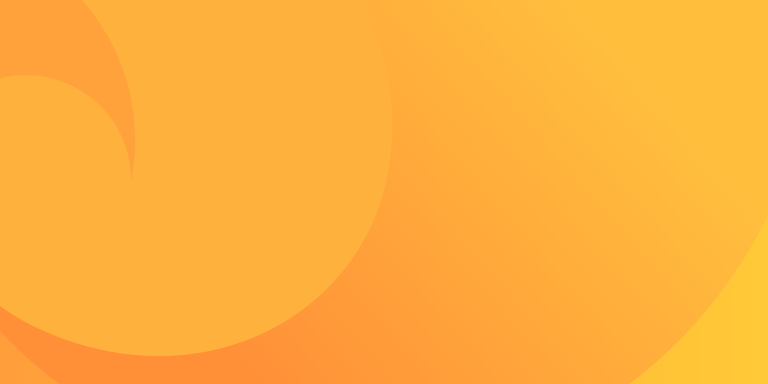
A Shadertoy shader for this background:

```glsl
// Warm orange background: a large gradient disc under a flat curl with a crescent notch.
#define DISC_CENTER vec2(0.896, 0.979)
#define DISC_RADIUS 1.229
#define CURL_CENTER vec2(0.344, 0.674)
#define CURL_WIDE 0.677
#define CURL_NARROW 0.583
#define CRESCENT_OUTER vec3(-0.198, 0.635, 0.550)
#define CRESCENT_INNER vec3(0.068, 0.531, 0.273)
#define CRESCENT_TIP 0.513
#define GRADIENT_DIRECTION vec2(0.75, 0.66)

const vec3 EMBER = vec3(1.0, 0.565, 0.22);
const vec3 GOLD = vec3(1.0, 0.75, 0.24);
const vec3 CURL_COLOR = vec3(1.0, 0.695, 0.24);
const vec3 CRESCENT_COLOR = vec3(1.0, 0.637, 0.235);
const vec3 BACK_LEFT = vec3(1.0, 0.62, 0.23);
const vec3 BACK_RIGHT = vec3(1.0, 0.79, 0.215);

// Signed distance to a circle given as (center, radius)
float circle(vec2 p, vec3 c) {
    return length(p - c.xy) - c.z;
}

// Disc whose radius shrinks as the angle sweeps clockwise below its center
float curl(vec2 p) {
    vec2 q = p - CURL_CENTER;
    float sweep = smoothstep(0.262, 2.007, atan(-q.y, q.x));
    return length(q) - mix(CURL_WIDE, CURL_NARROW, sweep);
}

// Area between two arcs that meet in a downward tip
float crescent(vec2 p) {
    float arcs = max(circle(p, CRESCENT_OUTER), -circle(p, CRESCENT_INNER));
    return max(arcs, CRESCENT_TIP - p.y);
}

// Antialiased coverage, one pixel wide
float coverage(float d) {
    return clamp(0.5 - d * iResolution.y, 0.0, 1.0);
}

void mainImage(out vec4 fragColor, in vec2 fragCoord) {
    vec2 p = fragCoord / iResolution.y;

    // Horizontal backdrop
    vec3 color = mix(BACK_LEFT, BACK_RIGHT, fragCoord.x / iResolution.x);

    // Large disc with a diagonal gradient
    float along = clamp((dot(p, GRADIENT_DIRECTION) - 0.5) / 1.3, 0.0, 1.0);
    vec3 discColor = mix(EMBER, GOLD, along);
    color = mix(color, discColor, coverage(circle(p, vec3(DISC_CENTER, DISC_RADIUS))));

    // Flat curl and its darker crescent
    color = mix(color, CURL_COLOR, coverage(curl(p)));
    color = mix(color, CRESCENT_COLOR, coverage(crescent(p)));

    fragColor = vec4(color, 1.0);
}
```
